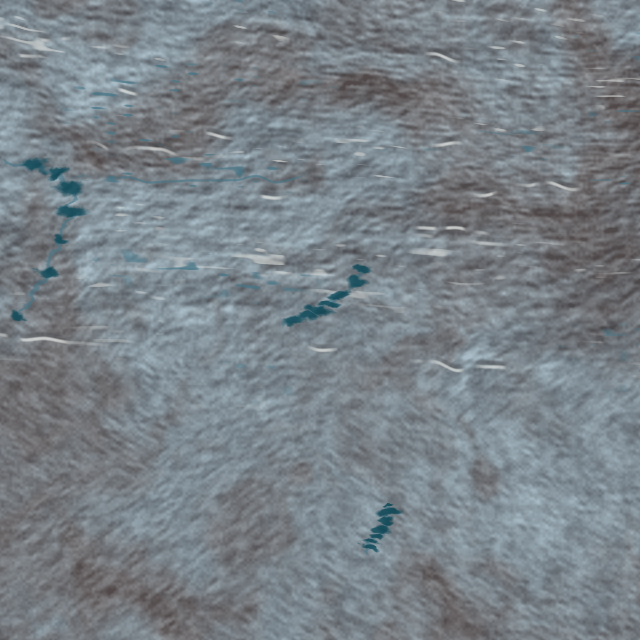
Give the GLSL for this texture, as a WebGL 1 fragment shader.

```glsl
precision highp float;
// Aerial view of a grey ice sheet: wind streaks, snowy crests and teal melt lakes.
uniform vec2 u_resolution;

const vec3 DARK_ICE = vec3(0.35, 0.36, 0.38);
const vec3 LIGHT_ICE = vec3(0.60, 0.65, 0.68);
const vec3 WARM_TINT = vec3(0.035, -0.005, -0.025);
const vec3 SNOW = vec3(0.84, 0.85, 0.84);
const vec3 SHALLOW_WATER = vec3(0.27, 0.46, 0.53);
const vec3 DEEP_WATER = vec3(0.07, 0.29, 0.35);
const float MEAN_TONE = 0.49;
const float BROAD_CONTRAST = 1.15;
const float STREAK_CONTRAST = 0.75;
const float RELIEF_CONTRAST = 0.65;
const float RIPPLE_CONTRAST = 0.55;
const float GRAIN_CONTRAST = 0.25;
const int CRESTS = 16;
const int LAKE_STEPS = 7;

float hash(vec2 p) {
  return fract(sin(dot(p, vec2(127.1, 311.7))) * 43758.55);
}

float noise(vec2 p) {
  vec2 i = floor(p), f = fract(p);
  f = f * f * (3.0 - 2.0 * f);
  return mix(mix(hash(i), hash(i + vec2(1, 0)), f.x),
             mix(hash(i + vec2(0, 1)), hash(i + vec2(1, 1)), f.x), f.y);
}

float fbm(vec2 p) {
  float sum = 0.0, amp = 0.53;
  for (int i = 0; i < 4; i++) {
    sum += amp * noise(p);
    p = mat2(1.6, 1.2, -1.2, 1.6) * p + 7.3;
    amp *= 0.5;
  }
  return sum;
}

// Distance to the nearest scattered cell centre
float cellular(vec2 p) {
  vec2 cell = floor(p);
  float nearest = 2.0;
  for (int y = -1; y <= 1; y++) {
    for (int x = -1; x <= 1; x++) {
      vec2 c = cell + vec2(x, y);
      nearest = min(nearest, length(c + vec2(hash(c), hash(c + 19.7)) - p));
    }
  }
  return nearest;
}

float segment(vec2 p, vec2 a, vec2 b) {
  vec2 ab = b - a;
  return length(p - a - ab * clamp(dot(p - a, ab) / dot(ab, ab), 0.0, 1.0));
}

// Lakes strung along a curved channel; x is the lake depth, y the channel
vec2 lakeChain(vec2 p, vec2 start, vec2 run, vec2 bend, float size) {
  vec2 previous = start;
  vec2 rough = vec2(fbm(p * vec2(28.0, 65.0)), fbm(p * 40.0 + 31.0)) - 0.5;
  vec2 q = p + rough * vec2(0.035, 0.024);
  float lake = 0.0, channel = 1.0;
  for (int i = 1; i <= LAKE_STEPS; i++) {
    float t = float(i) / float(LAKE_STEPS);
    vec2 centre = start + run * t + bend * t * t;
    channel = min(channel, segment(q, previous, centre));
    float radius = size * mix(0.35, 1.0, hash(centre * 91.0));
    float d = length((q - centre) * vec2(0.55, 1.25)) / radius;
    lake = max(lake, 1.0 - smoothstep(0.55, 1.15, d));
    previous = centre;
  }
  return vec2(lake, 1.0 - smoothstep(0.001, 0.005, channel));
}

// Long thin snow crests: x is the lit crest, y its shadow
vec2 snowCrests(vec2 p) {
  vec2 result = vec2(0.0);
  for (int i = 0; i < CRESTS; i++) {
    float id = float(i) + 1.0;
    vec2 centre = vec2(hash(vec2(id, 3.0)), 0.42 + 0.54 * hash(vec2(id, 8.0)));
    float reach = mix(0.025, 0.11, pow(hash(vec2(id, 5.0)), 2.0));
    vec2 d = p - centre;
    d.y += 0.08 * d.x + 0.012 * (noise(vec2(p.x * 28.0, id)) - 0.5);
    float taper = max(0.0, 1.0 - d.x * d.x / (reach * reach));
    taper *= smoothstep(0.15, 0.65, noise(vec2(p.x * 45.0, id * 9.0)));
    result.x = max(result.x, taper * (1.0 - smoothstep(0.0006, 0.0042, abs(d.y))));
    result.y = max(result.y, taper * (1.0 - smoothstep(0.001, 0.006, abs(d.y - 0.006))));
  }
  return result;
}

void main() {
  vec2 p = gl_FragCoord.xy / u_resolution;
  vec2 warp = vec2(fbm(p * 5.0), fbm(p * 5.0 + 40.0)) - 0.5;
  float flow = p.y + p.x * (0.04 + 0.12 * smoothstep(0.6, 1.0, p.y)) + 0.03 * warp.y;
  float windy = smoothstep(0.34, 0.62, p.y + 0.35 * warp.x);

  // Broad tone, rounded lobes and a dark diagonal band at the lower right
  float broad = fbm(p * vec2(4.5, 6.0) + warp * 3.0) - 0.5;
  float corner = smoothstep(0.45, 0.75, p.x) * (1.0 - smoothstep(0.4, 0.6, p.y));
  float lobes = 0.48 - cellular(p * vec2(13.0, 9.0) + warp * 5.0);
  float band = exp(-pow((p.y - 0.55 * p.x + 0.01 + 0.15 * warp.x) / 0.06, 2.0));
  float shade = band * smoothstep(0.6, 0.95, p.x);
  shade += 0.8 * exp(-dot(p - vec2(0.97, 0.6), p - vec2(0.97, 0.6)) / 0.008);
  float tone = MEAN_TONE + BROAD_CONTRAST * broad + 0.4 * corner * lobes - 0.3 * shade;

  // Wind streaks and their side-lit relief
  float streak = 0.6 * noise(vec2(p.x * 7.0, flow * 65.0))
               + 0.4 * noise(vec2(p.x * 16.0, flow * 140.0)) - 0.5;
  vec2 g = vec2(p.x * 55.0, flow * 130.0);
  float relief = noise(g) - noise(g + vec2(-0.4, 0.6));
  tone += mix(0.2, 1.0, windy) * STREAK_CONTRAST * streak;
  tone += mix(0.25, 0.8, windy) * RELIEF_CONTRAST * relief;

  // Fine slanted ripples and grain
  vec2 q = p + 0.03 * warp;
  float falling = noise(vec2(q.x - 0.6 * q.y, q.y + 0.6 * q.x) * vec2(55.0, 135.0));
  float rising = noise(vec2(q.x + 0.7 * q.y, q.y - 0.7 * q.x) * vec2(50.0, 125.0));
  float ripple = mix(rising, falling, smoothstep(-0.08, 0.08, warp.y + 0.2 * (p.x - 0.4)));
  tone += RIPPLE_CONTRAST * (ripple - 0.5) + GRAIN_CONTRAST * (noise(p * 240.0) - 0.5);

  vec3 color = mix(DARK_ICE, LIGHT_ICE, clamp(tone, -0.25, 1.3));
  color += WARM_TINT * clamp(-broad * 3.0 + 0.4 * shade, -0.4, 0.8);

  // Snow crests and scattered flecks
  vec2 crest = snowCrests(p);
  float fleck = smoothstep(0.73, 0.95, noise(vec2(p.x * 32.0, flow * 150.0)))
              * smoothstep(0.58, 0.8, noise(vec2(p.x * 5.0, flow * 18.0) + 5.0)) * windy;
  color = mix(color, DARK_ICE * 0.85, 0.5 * crest.y);
  color = mix(color, SNOW, max(0.85 * crest.x, 0.65 * fleck));

  // Melt lakes, a faint river and small wet cracks
  vec2 water = lakeChain(p, vec2(0.0, 0.745), vec2(0.41, 0.015), vec2(-0.38, -0.25), 0.015);
  water = max(water, lakeChain(p, vec2(0.44, 0.49), vec2(0.15, 0.03), vec2(-0.02, 0.06), 0.012));
  water = max(water, lakeChain(p, vec2(0.57, 0.135), vec2(0.06, 0.065), vec2(-0.02, 0.01), 0.011));
  float riverY = 0.72 + 0.05 * smoothstep(0.42, 0.62, p.x) + 0.012 * (noise(vec2(p.x * 30.0, 2.0)) - 0.5);
  float river = (1.0 - smoothstep(0.0005, 0.003, abs(p.y - riverY)))
              * smoothstep(0.1, 0.14, p.x) * (1.0 - smoothstep(0.62, 0.72, p.x));
  river *= smoothstep(0.25, 0.6, noise(vec2(p.x * 25.0, 6.0)));
  float crack = smoothstep(0.76, 0.93, noise(vec2(p.x * 40.0, flow * 125.0) + 60.0))
              * smoothstep(0.55, 0.8, noise(vec2(p.x * 5.0, flow * 12.0) + 23.0)) * windy;
  color = mix(color, SHALLOW_WATER, max(0.6 * water.y, max(0.6 * river, 0.75 * crack)));
  color = mix(color, DEEP_WATER + 0.06 * (ripple - 0.5), 0.88 * water.x);

  gl_FragColor = vec4(clamp(color, 0.0, 1.0), 1.0);
}
```
